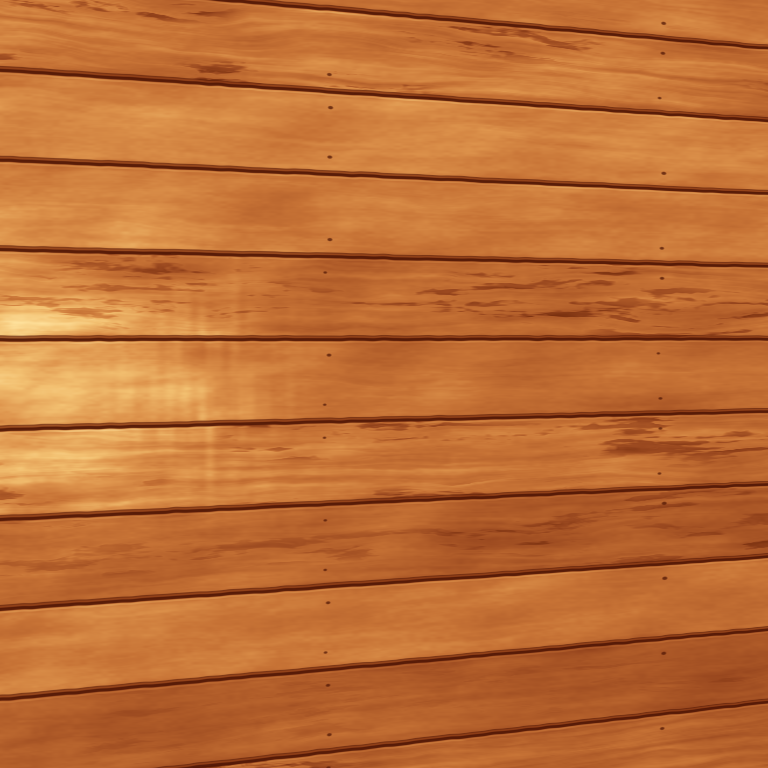
Reproduce this texture procedurally as a Shadertoy shader.

```glsl
// Varnished timber boards in gentle perspective, with dark seams, streaked grain and a warm sheen.

// Seam positions measured downward from the top edge, at the left and right sides
const float FIRST_SEAM_LEFT = 0.0911, FIRST_SEAM_RIGHT = 0.1576;
const float BOARD_LEFT = 0.1171, BOARD_RIGHT = 0.0946;
const float SEAM_HALF = 0.0021;
const float SEAM_LIP = 0.0052;
const float NAIL_RADIUS = 0.0021;
const vec2 SHEEN_CENTER = vec2(0.0, 0.47);
const vec2 SHEEN_SIZE = vec2(0.29, 0.21);
const float SHEEN_STRENGTH = 0.46;
const float STREAK_DEPTH = 0.42;
const vec3 SEAM_COLOR = vec3(0.32, 0.09, 0.02);
const vec3 LIP_COLOR = vec3(0.52, 0.21, 0.07);

// Tone and streakiness of each board, top to bottom
const int BOARDS = 11;
const float TONE[BOARDS] = float[](0.60, 0.61, 0.69, 0.62, 0.54, 0.59, 0.60, 0.47, 0.66, 0.44, 0.53);
const float STREAKS[BOARDS] = float[](0.2, 1.0, 0.05, 0.08, 0.85, 0.08, 0.9, 0.45, 0.03, 0.2, 1.0);

// Wood colours from dark to bright
const vec3 WOOD[7] = vec3[](
    vec3(0.44, 0.16, 0.04), vec3(0.60, 0.28, 0.12), vec3(0.69, 0.36, 0.16),
    vec3(0.78, 0.45, 0.21), vec3(0.87, 0.58, 0.30), vec3(0.95, 0.75, 0.44),
    vec3(1.0, 0.89, 0.62));

float hash(vec2 p) {
    return fract(sin(dot(p, vec2(127.1, 311.7))) * 43758.5453);
}

float noise(vec2 p) {
    vec2 i = floor(p), f = fract(p);
    f = f * f * (3.0 - 2.0 * f);
    return mix(mix(hash(i), hash(i + vec2(1, 0)), f.x),
               mix(hash(i + vec2(0, 1)), hash(i + vec2(1, 1)), f.x), f.y);
}

float fbm(vec2 p) {
    float sum = 0.0, amp = 0.5;
    for (int i = 0; i < 4; i++) {
        sum += amp * noise(p);
        p = p * 2.03 + 17.3;
        amp *= 0.5;
    }
    return sum / 0.9375;
}

vec3 woodColor(float tone) {
    float t = clamp(tone * 5.0, 0.0, 5.99);
    int i = int(t);
    return mix(WOOD[i], WOOD[i + 1], fract(t));
}

// Coverage of a band of the given half width
float band(float dist, float halfWidth, float aa) {
    return 1.0 - smoothstep(halfWidth - aa, halfWidth + aa, abs(dist));
}

void mainImage(out vec4 fragColor, in vec2 fragCoord) {
    vec2 p = fragCoord / iResolution.xy;
    p.y = 1.0 - p.y;
    float aa = 0.8 / iResolution.y;

    // Board coordinates: id counts downward, v runs across one board
    float spacing = mix(BOARD_LEFT, BOARD_RIGHT, p.x);
    float across = (p.y - mix(FIRST_SEAM_LEFT, FIRST_SEAM_RIGHT, p.x)) / spacing;
    float id = floor(across), v = fract(across);
    int board = clamp(int(id) + 2, 0, BOARDS - 1);
    vec2 offset = vec2(id * 7.31, id * 13.7) + 40.0;

    // Grain, soft mottling and fine surface texture
    float warp = fbm(vec2(p.x * 5.0, v * 2.0) + offset) - 0.5;
    float grain = fbm(vec2(p.x * 5.0, v * 13.0 + warp * 4.0) + offset) - 0.5;
    float mottle = fbm(vec2(p.x * 9.0 + v, v * 2.2) + offset * 1.7) - 0.5;
    float fine = noise(p * vec2(110.0, 330.0)) - 0.5;
    float tone = TONE[board] + 0.28 * grain * (0.5 + STREAKS[board])
               + 0.30 * mottle + 0.16 * warp + 0.05 * fine;

    // Broken dark streaks, gathered in patches
    float dashes = fbm(vec2(p.x * 13.0, v * 13.0 + warp * 3.0) + offset * 2.3) + 0.14 * fine;
    float patches = smoothstep(0.38, 0.62, noise(vec2(p.x * 4.0, v * 2.6) + offset * 0.9));
    float streak = smoothstep(0.54, 0.70, dashes) * patches * STREAKS[board];

    // Sheen from the left, rippled by vertical reflections
    vec2 q = (p - SHEEN_CENTER) / SHEEN_SIZE;
    float sheen = exp(-dot(q, q)) * mix(0.65, 1.05, smoothstep(0.0, 0.75, v));
    float rippleZone = exp(-pow((p.x - 0.26) / 0.10, 2.0) - pow((p.y - 0.51) / 0.13, 2.0));
    float ripple = noise(vec2(p.x * 95.0, v * 1.5 + id * 5.0)) - 0.4;
    tone += SHEEN_STRENGTH * sheen * (0.85 + 0.6 * mottle) + 0.20 * ripple * rippleZone;
    tone -= 0.10 * smoothstep(0.25, 1.1, p.x) * smoothstep(0.15, 0.9, p.y);
    tone -= STREAK_DEPTH * streak * (1.0 - 0.3 * sheen);

    // Board edges fall off toward the seams
    float edge = min(v, 1.0 - v);
    tone -= 0.10 * (1.0 - smoothstep(0.0, 0.10, edge));
    vec3 color = woodColor(tone);

    // Small nail marks in two columns, two to a board
    for (int i = 0; i < 4; i++) {
        float column = float(i / 2), row = float(i % 2);
        float seed = hash(vec2(id + 20.0, float(i)));
        vec2 nail = vec2(0.425 + 0.435 * column + 0.012 * (seed - 0.5), 0.19 + 0.60 * row);
        vec2 d = vec2(p.x - nail.x, (v - nail.y) * spacing) * vec2(0.65, 1.0);
        float mark = band(length(d), NAIL_RADIUS * (0.5 + 0.5 * seed), aa);
        color = mix(color, SEAM_COLOR, mark * 0.75 * step(0.25, seed));
    }

    // Seams: heavy groove, brown lip with a thin line above, bright rim below
    float scale = spacing / BOARD_LEFT;
    float wobble = 0.0010 * (noise(vec2(p.x * 70.0, round(across) * 9.0)) - 0.5);
    float s = ((across - round(across)) * spacing + wobble) / scale;
    color = mix(color, LIP_COLOR, 0.75 * band(s + 0.5 * SEAM_LIP, 0.5 * SEAM_LIP, aa));
    color = mix(color, SEAM_COLOR, 0.55 * band(s + SEAM_LIP, 0.0007, aa));
    color = mix(color, woodColor(tone + 0.25), 0.55 * band(s - 0.0040, 0.0011, aa));
    color = mix(color, SEAM_COLOR, 0.92 * band(s, SEAM_HALF, aa));

    fragColor = vec4(clamp(color, 0.0, 1.0), 1.0);
}
```
